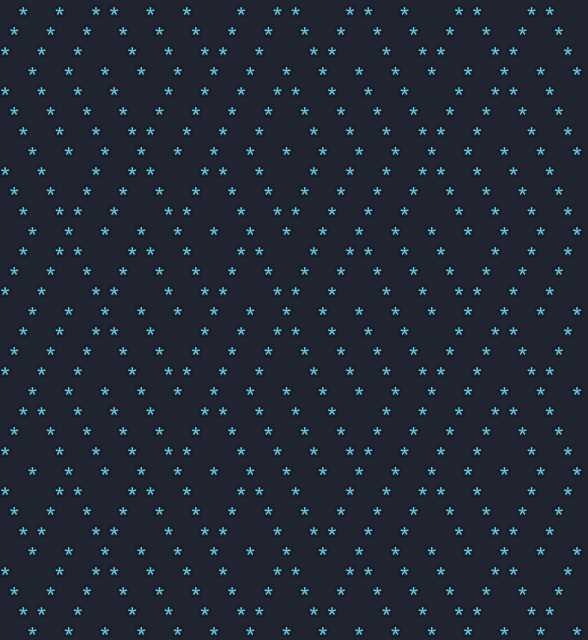
This pattern is drawn by a Shadertoy shader. Its source:

```glsl
// True for strands that start on the right of their tile
bool startsRight(vec2 tile) {
    float wave = sin(dot(tile, vec2(2.3, 4.1)) + 0.8)
               + sin(dot(tile, vec2(5.3, -1.7)) + 2.1)
               + sin(tile.x * tile.y * 1.7 + tile.x * 3.7 + 0.4);
    return wave > 0.0;
}

// Signed distance to a five-armed asterisk with one arm pointing up
float asterisk(vec2 p, float armLength, float halfWidth) {
    const float sector = 6.2831853 / 5.0;
    float angle = mod(atan(p.x, p.y) + 0.5 * sector, sector) - 0.5 * sector;
    vec2 arm = length(p) * vec2(sin(angle), cos(angle));
    arm.y -= clamp(arm.y, 0.0, armLength);
    return length(arm) - halfWidth;
}

void mainImage(out vec4 fragColor, in vec2 fragCoord) {
    // One unit is a text row: 32 rows, counted from the top
    float pixel = 32.0 / iResolution.y;
    vec2 pos = vec2(fragCoord.x, iResolution.y - fragCoord.y) * pixel;
    float row = floor(pos.y);
    float phase = mod(row, 4.0);

    // Tiles are four columns wide and four rows high
    const float columnWidth = 0.4538;
    float column = (pos.x - 0.26) / columnWidth + 1.0;
    if (phase == 3.0) column -= 2.0;
    vec2 tile = floor(vec2(column, row) / 4.0);

    // Even rows swing to opposite sides, odd rows stay centred
    float swing = startsRight(tile) ? 1.0 : -1.0;
    float center = 2.0;
    if (phase == 0.0) center += swing;
    if (phase == 2.0) center -= swing;

    vec2 local = vec2((mod(column, 4.0) - center) * columnWidth,
                      0.56 - fract(pos.y));
    float d = asterisk(local, 0.17, 0.036);
    float inside = step(0.0, tile.x) * step(tile.x, 15.0);

    // Cyan ink with a faint dark rim on the slate ground
    vec3 ground = vec3(0.127, 0.143, 0.188);
    vec3 ink = vec3(0.36, 0.82, 0.92);
    float rim = exp(-pow((d - 0.095) / 0.035, 2.0));
    float cover = clamp(0.5 - d / pixel, 0.0, 1.0);
    vec3 color = ground - 0.07 * (ink - ground) * rim * inside;
    color = mix(color, ink, cover * inside);
    fragColor = vec4(color, 1.0);
}
```
